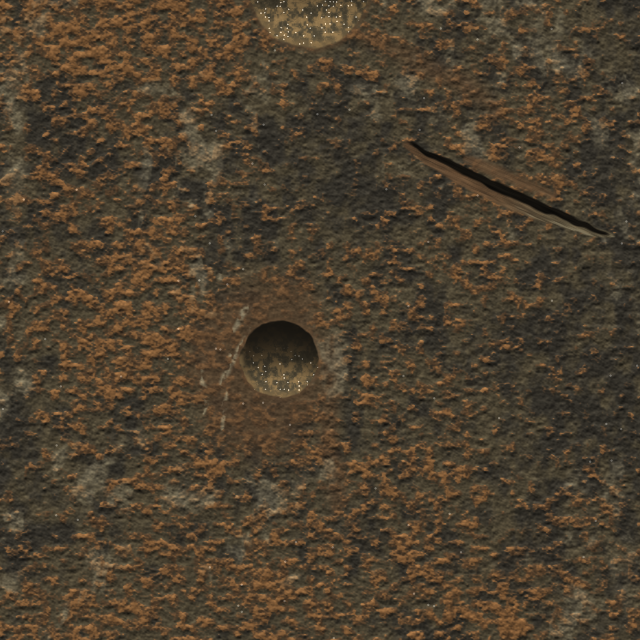
This texture is drawn by a Shadertoy shader. Its source:

```glsl
const vec3 SOOT = vec3(0.195, 0.182, 0.155);
const vec3 OLIVE = vec3(0.285, 0.255, 0.192);
const vec3 BROWN = vec3(0.325, 0.245, 0.170);
const vec3 ORANGE = vec3(0.450, 0.315, 0.190);
const vec3 TAN = vec3(0.440, 0.360, 0.240);
const vec3 PALE = vec3(0.530, 0.490, 0.390);
const vec3 SHADOW = vec3(0.075, 0.065, 0.050);

float hash(vec2 p) {
    vec3 q = fract(p.xyx * 0.1031);
    q += dot(q, q.yzx + 33.33);
    return fract((q.x + q.y) * q.z);
}

float noise(vec2 p) {
    vec2 cell = floor(p), f = fract(p);
    f = f * f * (3.0 - 2.0 * f);
    float low = mix(hash(cell), hash(cell + vec2(1, 0)), f.x);
    float high = mix(hash(cell + vec2(0, 1)), hash(cell + vec2(1, 1)), f.x);
    return mix(low, high, f.y);
}

float fbm(vec2 p, int octaves) {
    float sum = 0.0, total = 0.0, weight = 0.5;
    for (int i = 0; i < octaves; i++) {
        sum += weight * noise(p);
        total += weight;
        weight *= 0.55;
        p = p * 2.03 + 17.3;
    }
    return sum / total;
}

// Soft elliptical patch, 1 at its centre
float blob(vec2 p, vec2 centre, vec2 size) {
    vec2 q = (p - centre) / size;
    return exp(-dot(q, q));
}

// Tapered, bowed line from a to b
float stroke(vec2 p, vec2 a, vec2 b, float bow, float width, float soft) {
    float len = length(b - a);
    vec2 dir = (b - a) / len;
    float t = dot(p - a, dir) / len;
    float across = dot(p - a, vec2(-dir.y, dir.x));
    float taper = max(4.0 * t * (1.0 - t), 0.0);
    float d = abs(across + bow * taper) - width * sqrt(taper);
    return (1.0 - smoothstep(-soft, soft, d)) * smoothstep(0.0, 0.15, taper);
}

// Tiny bright specks, one candidate per cell
float glints(vec2 p, float cells, float share) {
    vec2 cell = floor(p * cells);
    vec2 spot = 0.3 + 0.4 * vec2(hash(cell + 3.1), hash(cell + 8.7));
    float d = length(fract(p * cells) - spot);
    return step(1.0 - share, hash(cell + 21.0)) * (1.0 - smoothstep(0.1, 0.32, d));
}

float height(vec2 p) {
    return fbm(p * vec2(70.0, 105.0), 3);
}

// Round dent lit from above: shaded top wall, pale floor and lower rim
vec3 dent(vec3 colour, vec2 p, vec2 centre, float radius, float depth) {
    vec2 q = (p - centre) / radius;
    float d = length(q) + 0.16 * (fbm(q * 2.2 + 5.0, 3) - 0.5);
    float inside = 1.0 - smoothstep(0.95, 1.01, d);
    float grain = fbm(p * 130.0, 3);
    float shade = smoothstep(-0.45, 0.9, q.y + 0.25 * q.x * q.x + 0.5 * (grain - 0.5));
    vec3 floorColour = mix(OLIVE, TAN * 0.95, smoothstep(0.35, 0.7, grain));
    floorColour *= 0.8 + 0.5 * smoothstep(0.2, -0.9, q.y) + 0.7 * (grain - 0.5);
    floorColour = mix(floorColour, SHADOW, depth * shade);
    float side = smoothstep(0.1, -0.7, q.y + 0.6 * q.x);
    float rim = smoothstep(0.78, 0.95, d) * side * smoothstep(0.3, 0.6, fbm(q * 4.0, 3));
    floorColour = mix(floorColour, TAN * 1.1, 0.75 * rim);
    floorColour += 0.4 * glints(p, 170.0, 0.16) * smoothstep(0.4, -0.3, q.y);
    float lip = smoothstep(0.93, 1.0, d) * (1.0 - smoothstep(1.0, 1.1, d));
    colour = mix(colour, BROWN * 1.1, 0.5 * lip);
    return mix(colour, floorColour, inside);
}

// Long cut: rusty smear above, raised lip below, dark groove between
vec3 gouge(vec3 colour, vec2 p) {
    vec2 a = vec2(0.625, 0.779), b = vec2(0.966, 0.629);
    vec2 w = p + 0.005 * (vec2(noise(p * 60.0), noise(p * 60.0 + 9.0)) - 0.5);
    float streaks = fbm(vec2(dot(p, vec2(0.91, -0.41)) * 25.0, dot(p, vec2(0.41, 0.91)) * 240.0), 3);
    float smear = stroke(w, vec2(0.72, 0.755), vec2(0.87, 0.692), 0.0, 0.010, 0.006);
    float lip = stroke(w, a, b, 0.017, 0.011, 0.0025);
    float groove = stroke(w, a + vec2(0.01, 0.0), b - vec2(0.01, -0.002), 0.005, 0.0065, 0.002);
    float edge = stroke(w, vec2(0.80, 0.680), b, 0.009, 0.002, 0.002);
    colour = mix(colour, BROWN * (0.8 + 0.7 * streaks), 0.8 * smear);
    vec3 lipColour = mix(BROWN, OLIVE * 1.2, smoothstep(0.74, 0.9, p.x));
    colour = mix(colour, lipColour * (0.65 + 0.9 * streaks), 0.9 * lip);
    colour = mix(colour, SHADOW * (0.4 + streaks), groove);
    return mix(colour, PALE, 0.6 * edge * smoothstep(0.3, 0.65, streaks));
}

void mainImage(out vec4 fragColor, in vec2 fragCoord) {
    vec2 p = fragCoord / iResolution.xy;
    float broad = fbm(p * 4.0 + 2.0, 4);
    float grain = height(p);
    float relief = grain - height(p + vec2(-0.001, 0.0035));
    float fine = fbm(p * vec2(170.0, 210.0) + 40.0, 2) - 0.5;
    vec2 warped = p + 0.05 * (vec2(fbm(p * 9.0, 3), fbm(p * 9.0 + 31.0, 3)) - 0.5);

    // Where rust gathers and where bare dark metal shows
    float halo = blob(warped, vec2(0.41, 0.43), vec2(0.115, 0.16));
    halo = smoothstep(0.25, 0.65, halo);
    float trails = stroke(warped, vec2(0.54, 0.96), vec2(0.79, 0.80), -0.012, 0.016, 0.016);
    trails += stroke(warped, vec2(0.525, 0.47), vec2(0.525, 0.20), 0.0, 0.015, 0.012);
    float ember = blob(warped, vec2(0.755, 0.04), vec2(0.10, 0.085));
    float rustZone = blob(p, vec2(0.18, 0.75), vec2(0.22, 0.32)) + 0.4 * blob(p, vec2(0.35, 0.2), vec2(0.3, 0.2));
    float darkZone = blob(p, vec2(0.82, 0.45), vec2(0.24, 0.42)) + blob(p, vec2(0.0, 0.2), vec2(0.10, 0.3));

    // Mottled metal under grainy rust
    float mottle = fbm(p * vec2(38.0, 30.0), 4);
    vec3 colour = mix(SOOT, OLIVE, smoothstep(0.32, 0.68, mottle + 0.5 * (broad - 0.5) + 0.08 - 0.13 * darkZone));
    float rustLevel = grain + 0.5 * (broad - 0.5) + 0.13 * rustZone - 0.09 * darkZone + 0.2 * ember;
    float rust = smoothstep(0.50, 0.68, rustLevel);
    vec3 rustColour = mix(BROWN, ORANGE, smoothstep(0.60, 0.85, rustLevel + 0.5 * fine));
    colour = mix(colour, rustColour, 0.9 * rust);
    colour = mix(colour, BROWN * 1.02, 0.65 * clamp(halo + trails, 0.0, 1.0));
    colour = mix(colour, ORANGE, 0.5 * ember * smoothstep(0.35, 0.6, grain));

    // Worn pale mineral flecks
    float wear = fbm(warped * vec2(30.0, 22.0) + 60.0, 4);
    float cluster = fbm(p * vec2(8.0, 5.0) + 11.0, 3) + 0.12 * blob(p, vec2(0.02, 0.7), vec2(0.06, 0.2));
    float flecks = smoothstep(0.54, 0.72, wear) * smoothstep(0.48, 0.64, cluster);
    colour = mix(colour, PALE * 0.88, 0.55 * flecks);
    for (int i = 0; i < 7; i++) {
        float k = float(i);
        vec2 start = vec2(0.305 + 0.07 * hash(vec2(k, 4.0)), 0.33 + 0.032 * k);
        float scratch = stroke(warped, start, start + vec2(0.02, 0.06), 0.002, 0.004, 0.003);
        colour = mix(colour, PALE, 0.75 * scratch * smoothstep(0.46, 0.62, fbm(p * 65.0 + k, 3)));
    }

    // Surface relief and dust
    colour *= 1.0 + 1.25 * relief * (1.0 - 0.5 * halo) + 0.45 * fine;
    colour += 0.22 * glints(p, 120.0, 0.006);

    // Damage
    colour = dent(colour, p, vec2(0.436, 0.439), 0.062, 0.9);
    colour = dent(colour, p, vec2(0.482, 1.016), 0.094, 0.25);
    colour = gouge(colour, p);
    fragColor = vec4(clamp(colour, 0.0, 1.0), 1.0);
}
```
